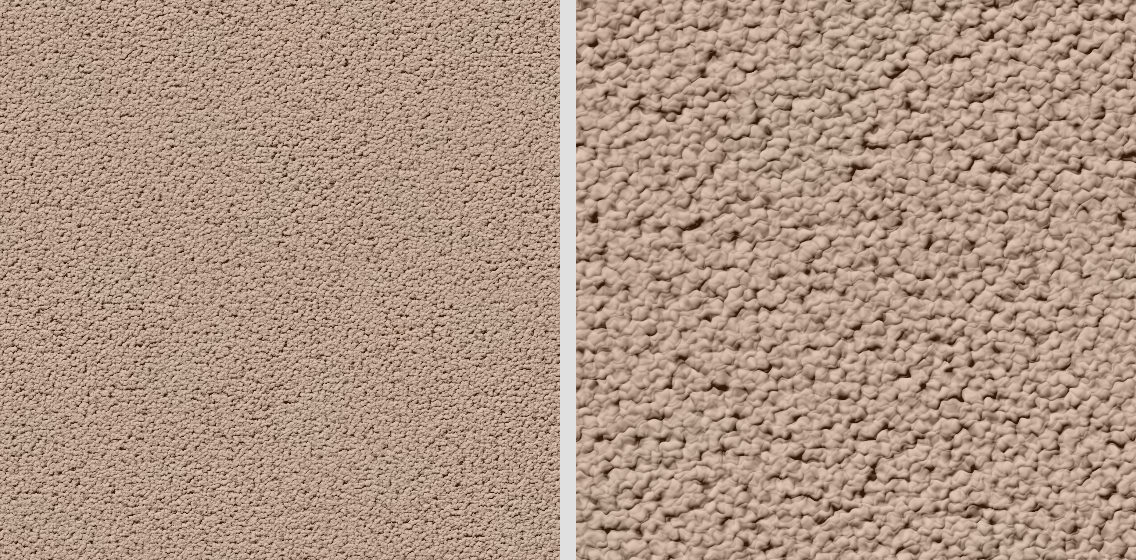
Left, the full canvas; right, a detail of the centre.
A WebGL 2 fragment shader for this texture:

```glsl
#version 300 es
precision highp float;
// Rough sand-coloured plaster lit from above: three sizes of cellular grains.
// Each grain is a small dome, so the offset from its centre is its slope; slopes,
// gaps and scattered pores are summed to one relief value, then toned.

uniform vec2 u_resolution;
out vec4 fragColor;

const vec2 LIGHT_DIR = vec2(-0.42, 0.907);
const float OFFSET_SPREAD = 0.27;  // typical deviation of a grain offset
const float GAP_MEAN = 0.22;
const float GAP_SPREAD = 0.14;

// Integer hash: cell and seed to three values in 0..1
vec3 hash3(ivec2 cell, int seed) {
    uvec3 v = uvec3(ivec3(cell, seed)) * 1664525u + 1013904223u;
    v.x += v.y * v.z; v.y += v.z * v.x; v.z += v.x * v.y;
    v ^= v >> 16u;
    v.x += v.y * v.z; v.y += v.z * v.x; v.z += v.x * v.y;
    return vec3(v >> 8u) / 16777216.0;
}

// Layered sines in turning directions, roughly -1..1
float waves(vec2 p, float frequency, float phase) {
    float sum = 0.0;
    for (int i = 0; i < 5; i++) {
        float k = float(i);
        float angle = k * 2.4 + phase;
        vec2 dir = vec2(cos(angle), sin(angle));
        sum += sin(dot(p, dir) * frequency * (1.0 + 0.37 * k) + phase * 3.1 + k * 1.7);
    }
    return sum / 2.5;
}

// Soft cellular noise: xy = offset from the grain centre, z = squared distance
vec3 grains(vec2 p, float sharpness, int seed) {
    ivec2 base = ivec2(floor(p));
    vec4 sum = vec4(0.0);
    for (int y = -1; y <= 1; y++) {
        for (int x = -1; x <= 1; x++) {
            ivec2 cell = base + ivec2(x, y);
            vec2 offset = p - vec2(cell) - hash3(cell, seed).xy;
            float d2 = dot(offset, offset);
            sum += vec4(offset, d2, 1.0) * exp(-sharpness * d2);
        }
    }
    return sum.xyz / sum.w;
}

// Sparse soft-edged holes, 0..1
float pores(vec2 p, float chance, int seed) {
    ivec2 base = ivec2(floor(p));
    float depth = 0.0;
    for (int y = -1; y <= 1; y++) {
        for (int x = -1; x <= 1; x++) {
            ivec2 cell = base + ivec2(x, y);
            vec3 rnd = hash3(cell, seed);
            float radius = mix(0.12, 0.26, fract(rnd.z * 91.7));
            float dist = length(p - vec2(cell) - rnd.xy);
            float hole = 1.0 - smoothstep(0.4 * radius, 1.3 * radius, dist);
            depth = max(depth, hole * step(rnd.z, chance));
        }
    }
    return depth;
}

float lit(vec3 grain) {
    return dot(grain.xy, LIGHT_DIR) / OFFSET_SPREAD;
}

float openness(vec3 grain) {
    return (GAP_MEAN - grain.z) / GAP_SPREAD;
}

// Combined relief, close to zero mean
float relief(vec2 p) {
    vec2 bend = vec2(waves(p, 370.0, 0.6), waves(p, 370.0, 2.9));
    vec2 q = (p + 0.0009 * bend) * vec2(0.93, 1.0);
    vec3 clump = grains(q * 92.0, 12.0, 1);
    vec3 grain = grains(q * 168.0 + 0.2 * clump.xy, 11.0, 2);
    vec3 grit = grains(q * 275.0 + 7.3, 9.0, 3);
    float slope = 0.34 * lit(clump) + 0.6 * lit(grain) + 0.36 * lit(grit);
    float gaps = 0.08 * openness(clump) + 0.28 * openness(grain);
    return slope + gaps - 1.1 * pores(q * 64.0, 0.06, 4);
}

// Relief to colour: shadows fall off faster than highlights rise
vec3 plaster(float z, float warmth) {
    float s = clamp(z, -2.3, 2.0);
    float tone = 0.711 + 0.15 * s - 0.032 * s * s;
    return vec3(tone, tone - 0.098, tone - 0.168) + warmth * vec3(0.003, -0.002, -0.002);
}

void main() {
    vec2 p = gl_FragCoord.xy / min(u_resolution.x, u_resolution.y);
    float roughness = 0.95 + 0.06 * waves(p, 9.0, 1.3);
    float warmth = waves(p, 17.0, 4.2);
    float z = relief(p) * roughness + 0.02 * waves(p, 13.0, 5.5);
    fragColor = vec4(plaster(z, warmth), 1.0);
}
```
